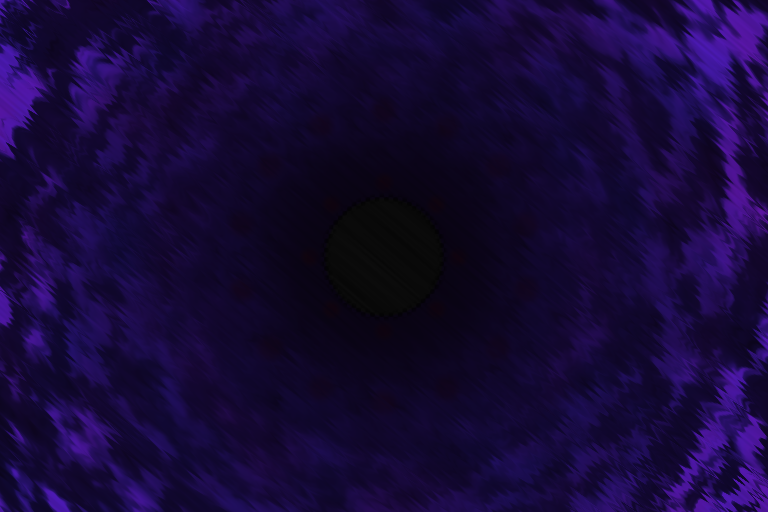
A WebGL 2 fragment shader for this background:

```glsl
#version 300 es
precision highp float;

uniform vec2 u_resolution;
out vec4 outColor;

const float TAU = 6.2831853;
const vec2 CENTER = vec2(0.0, -0.002);       // in canvas heights from the middle
const float HOLE_RADIUS = 0.115;
const float HOLE_CELL = 0.009;               // size of the dots on the rim
const vec2 STREAK_DIR = vec2(0.76, -0.65);
const float STREAK_DENSITY = 210.0;
const float STREAK_SHIFT = 0.038;
const vec2 SWIRL_CELLS = vec2(56.0, 30.0);   // cells per turn, cells per height
const vec2 BROAD_CELLS = vec2(24.0, 12.0);

const vec3 HOLE_COLOR = vec3(0.037, 0.037, 0.037);
const vec3 VOID_COLOR = vec3(0.035, 0.014, 0.075);
const vec3 DUSK_COLOR = vec3(0.066, 0.028, 0.180);
const vec3 INDIGO_COLOR = vec3(0.135, 0.052, 0.350);
const vec3 VIOLET_COLOR = vec3(0.300, 0.085, 0.630);
const vec3 EMBER_COLOR = vec3(0.075, 0.012, 0.035);

float hash(vec2 p) {
    vec3 q = fract(vec3(p.xyx) * 0.1031);
    q += dot(q, q.yzx + 33.33);
    return fract((q.x + q.y) * q.z);
}

// Value noise that repeats along x after the given period
float wrapNoise(vec2 p, float period) {
    vec2 cell = floor(p);
    vec2 f = fract(p);
    f = f * f * (3.0 - 2.0 * f);
    float x0 = mod(cell.x, period);
    float x1 = mod(cell.x + 1.0, period);
    float low = mix(hash(vec2(x0, cell.y)), hash(vec2(x1, cell.y)), f.x);
    float high = mix(hash(vec2(x0, cell.y + 1.0)), hash(vec2(x1, cell.y + 1.0)), f.x);
    return mix(low, high, f.y);
}

// Layered noise stretched around the center
float swirl(vec2 p, vec2 cells) {
    float r = length(p);
    float turn = atan(p.y, p.x) / TAU + 0.5;
    float sum = 0.0;
    float weight = 0.57;
    for (int i = 0; i < 3; i++) {
        vec2 q = vec2(turn * cells.x, r * cells.y + float(i) * 17.0);
        sum += weight * wrapNoise(q, cells.x);
        cells *= 2.0;
        weight *= 0.5;
    }
    return sum;
}

vec3 ramp(float level) {
    vec3 c = mix(VOID_COLOR, DUSK_COLOR, smoothstep(0.0, 0.30, level));
    c = mix(c, INDIGO_COLOR, smoothstep(0.26, 0.62, level));
    return mix(c, VIOLET_COLOR, smoothstep(0.58, 1.0, level));
}

// Faint spots spread evenly along a ring
float ringSpots(vec2 p, float radius, float count, float size) {
    float slot = floor(atan(p.x, p.y) / TAU * count + 0.5);
    float angle = slot / count * TAU;
    vec2 spot = radius * vec2(sin(angle), cos(angle));
    return 1.0 - smoothstep(size * 0.3, size, length(p - spot));
}

void main() {
    vec2 p = (gl_FragCoord.xy - 0.5 * u_resolution) / u_resolution.y - CENTER;
    float r = length(p);

    // Diagonal brush lines drag the swirl along their direction
    vec2 across = vec2(-STREAK_DIR.y, STREAK_DIR.x);
    vec2 line = vec2(dot(p, STREAK_DIR) * 6.0, dot(p, across) * STREAK_DENSITY) + 300.0;
    float streak = wrapNoise(line, 4096.0);
    vec2 dragged = p + STREAK_DIR * (streak - 0.5) * STREAK_SHIFT;

    // Brightness grows outward, with small patches near the edges
    float cloud = swirl(dragged, SWIRL_CELLS);
    float broad = swirl(dragged + 0.01, BROAD_CELLS);
    float patches = smoothstep(0.42, 0.66, mix(cloud, broad, 0.2));
    float outer = smoothstep(0.46, 0.90, r);
    float level = 0.37 * smoothstep(0.06, 0.48, r);
    level += (cloud - 0.5) * 0.50 * smoothstep(0.12, 0.50, r);
    level += outer * (patches * 0.74 - 0.06);
    vec3 color = ramp(clamp(level, 0.0, 1.0));

    // Shift between bluish and reddish violet
    float tint = (broad - 0.5) * smoothstep(0.2, 0.5, r);
    color *= 1.0 + tint * vec3(-0.4, 0.4, 0.15);
    color *= 0.90 + 0.20 * streak;

    // Two rings of dim embers
    float grain = 0.4 + 0.6 * streak;
    float embers = ringSpots(p, 0.145, 8.0, 0.024);
    embers = max(embers, ringSpots(p, 0.285, 14.0, 0.035) * 0.7);
    color = mix(color, EMBER_COLOR, embers * grain * 0.6);

    // Dark hole with a dotted rim
    vec2 grid = sin(p * TAU * 0.5 / HOLE_CELL);
    float dots = smoothstep(-0.4, 0.4, grid.x * grid.y);
    float rim = 1.0 - smoothstep(0.0, 0.013, abs(r - HOLE_RADIUS));
    float hole = 1.0 - smoothstep(-0.004, 0.004, r - HOLE_RADIUS);
    color = mix(color, HOLE_COLOR * (0.75 + 0.5 * streak), hole);
    color *= 1.0 - 0.55 * rim * dots;

    outColor = vec4(color, 1.0);
}
```
